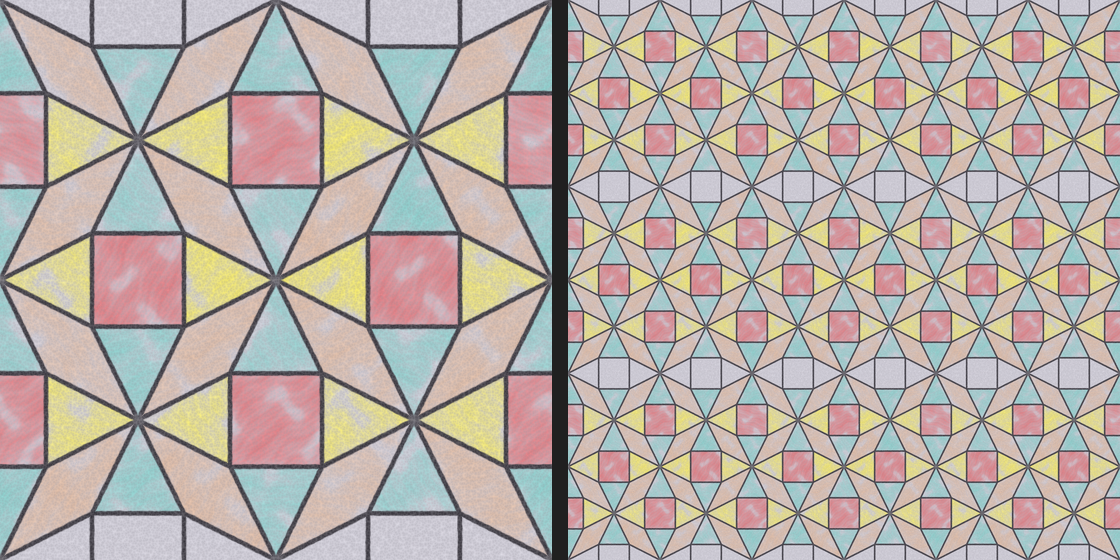
Left, the tile; right, the same tile 3 across and 3 down.
Give the GLSL for this pattern, as a Shadertoy shader.

```glsl
// Pencil-coloured tiling of eight-pointed stars: squares, triangles and rhombi with dark outlines.
#define REPEATS 2.0
#define LINE_HALF 0.0082
#define GRAIN_CELLS 220.0
#define PRESSURE 0.30
#define PAPER vec3(0.80, 0.79, 0.83)
#define INK vec3(0.28, 0.27, 0.30)
#define PEACH vec3(0.83, 0.745, 0.71)
#define TEAL vec3(0.64, 0.79, 0.80)
#define ROSE vec3(0.83, 0.60, 0.63)
#define YELLOW vec3(0.88, 0.85, 0.57)

float hash(vec2 p) {
    vec3 q = fract(p.xyx * 0.1031);
    q += dot(q, q.yzx + 33.33);
    return fract((q.x + q.y) * q.z);
}

// Cellular noise over the unit square, wrapping after n cells
float cellular(vec2 uv, float n) {
    vec2 base = floor(uv * n), f = fract(uv * n);
    float nearest = 2.0;
    for (int y = -1; y <= 1; y++)
    for (int x = -1; x <= 1; x++) {
        vec2 o = vec2(x, y), id = mod(base + o, n);
        vec2 jitter = vec2(hash(id + 3.0), hash(id + 71.0));
        nearest = min(nearest, length(o + jitter - f));
    }
    return nearest;
}

float segment(vec2 p, vec2 a, vec2 b) {
    vec2 e = b - a;
    return length(p - a - e * clamp(dot(p - a, e) / dot(e, e), 0.0, 1.0));
}

// Hatching from layered sines, in the local frame of one piece
float pencilStrokes(vec2 p, float seed) {
    float angle = 0.5 + 2.2 * seed;
    vec2 r = mat2(cos(angle), -sin(angle), sin(angle), cos(angle)) * p;
    float bend = 0.9 * sin(r.y * 17.0 + seed * 40.0) + 0.5 * sin(r.y * 43.0 + r.x * 21.0);
    return 0.40 * sin(r.x * 95.0 + bend * 2.0)
         + 0.35 * sin(r.x * 223.0 + bend * 3.0 + seed * 9.0)
         + 0.25 * sin(r.x * 437.0 - bend * 4.0);
}

// Broad uneven patches within one piece
float patches(vec2 p, float seed) {
    vec2 q = p * 21.0 + seed * 50.0;
    q += 0.8 * sin(q.yx * 1.7 + seed * 6.0);
    return 0.5 * sin(q.x + 0.6 * q.y) + 0.5 * sin(1.3 * q.y - 0.7 * q.x);
}

void mainImage(out vec4 fragColor, in vec2 fragCoord) {
    vec2 uv = fragCoord / iResolution.xy;
    vec2 p = uv * REPEATS;
    float pixel = REPEATS / min(iResolution.x, iResolution.y);

    // Nearest star centre on the centred lattice
    vec2 corner = floor(p + 0.5), middle = floor(p) + 0.5;
    vec2 toCorner = abs(p - corner), toMiddle = abs(p - middle);
    vec2 star = toCorner.x + toCorner.y < toMiddle.x + toMiddle.y ? corner : middle;
    vec2 d = p - star, a = abs(d);

    // Fold into one eighth and measure the outlines
    bool sideways = a.x > a.y;
    vec2 s = sideways ? a : a.yx;
    vec2 tip = vec2(1.0 / 3.0, 1.0 / 6.0);
    float dist = min(segment(s, vec2(0.0), tip), segment(s, vec2(tip.x, 0.0), tip));

    // Identify the piece and its centre
    bool rhombus = s.y > 0.5 * s.x;
    bool square = !rhombus && s.x > tip.x;
    vec2 side = mix(vec2(-1.0), vec2(1.0), step(0.0, d));
    vec2 axis = rhombus ? vec2(1.0) : (sideways ? vec2(1.0, 0.0) : vec2(0.0, 1.0));
    vec2 centre = star + side * axis * (square ? 0.5 : 0.25);
    vec2 id = mod(floor(centre * 4.0 + 0.5), 4.0 * REPEATS);
    float seed = hash(id + 11.0);
    vec3 pigment = rhombus ? PEACH : square ? ROSE : sideways ? YELLOW : TEAL;

    // The row on the horizontal border stays uncoloured
    bool blank = id.y == 0.0 && (square || (!rhombus && sideways));

    // Paper tooth, shared by pencil and ink
    float fine = cellular(uv, GRAIN_CELLS) - 0.45;
    float coarse = cellular(uv, floor(GRAIN_CELLS * 0.4)) - 0.45;
    float tooth = 0.65 * fine + 0.35 * coarse;

    // Pencil coverage: pressure, hatching, patches, worn borders
    vec2 local = p - centre;
    float patchy = patches(local, seed);
    float cover = 1.0 + PRESSURE * (1.2 * (seed - 0.5) + 0.65 * pencilStrokes(local, seed) + 0.8 * patchy);
    cover -= 0.45 * smoothstep(0.45, 0.95, -patchy);
    cover -= 0.30 * (1.0 - smoothstep(0.008, 0.035, dist)) * (0.5 - 0.5 * patchy);
    cover += 0.75 * tooth;
    vec3 color = mix(PAPER, pigment, blank ? 0.0 : clamp(cover, 0.1, 1.6));
    color += 0.13 * tooth;

    // Outlines, rubbed paler where they meet
    float hub = 1.0 - smoothstep(0.008, 0.035, length(d));
    vec3 ink = INK + 0.14 * hub + 0.22 * tooth;
    float soft = max(pixel, 0.0025);
    float width = LINE_HALF + 0.003 * coarse;
    float line = 1.0 - smoothstep(width - soft, width + soft, dist);
    color = mix(color, ink, line * 0.97);

    fragColor = vec4(clamp(color, 0.0, 1.0), 1.0);
}
```
